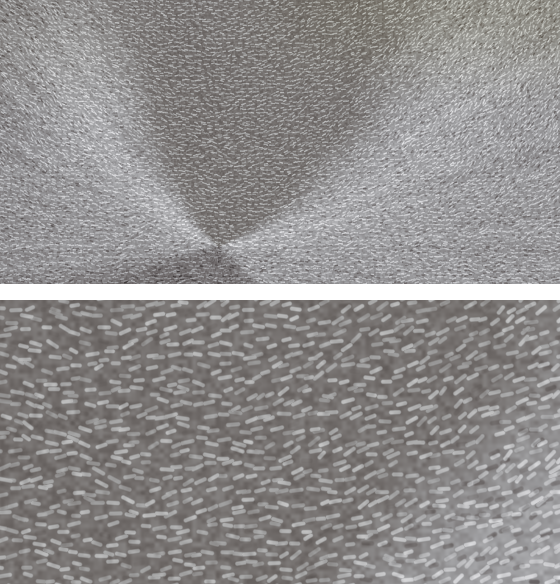
Top, the full canvas; bottom, a detail of the centre.
Write a WebGL 1 fragment shader that draws this texture.

```glsl
precision highp float;
// Embossed brushed metal: short bright dashes and sparse dark flecks, scattered
// by cellular noise and turned by a direction field, lie over a soft shading of
// dark and bright sectors that fan out from one low focal point.

uniform vec2 u_resolution;

// Lengths are in canvas heights, angles in radians.
const vec2 FOCUS = vec2(0.769, 0.130);
const float FAN_AXIS = 0.20;
const float FAN_HALF_ANGLE = 1.0;
const float FAN_NARROWING = 0.46;
const float DASH_CELL = 0.0145;
const float FLECK_CELL = 0.0175;
const float GRAIN_CELL = 0.0055;
const float DASH_CONTRAST = 0.27;
const float FLECK_CONTRAST = 0.17;
const float GRAIN_CONTRAST = 0.12;
const float DASH_MEAN = 0.27;
const float SIDE_TONE = 0.640;
const float FAN_TONE = 0.515;
const float LOWER_TONE = 0.500;
const vec3 WARM_SHADOW = vec3(0.016, -0.004, -0.012);
const vec3 OLIVE_TINT = vec3(0.008, 0.008, -0.020);
const vec3 COOL_TINT = vec3(-0.003, -0.002, 0.009);

float hash(vec2 p, float seed) {
  return fract(sin(dot(p, vec2(127.1, 311.7)) + seed * 74.7) * 43758.547);
}

float valueNoise(vec2 p) {
  vec2 cell = floor(p);
  vec2 f = fract(p);
  f = f * f * (3.0 - 2.0 * f);
  float low = mix(hash(cell, 9.0), hash(cell + vec2(1.0, 0.0), 9.0), f.x);
  float high = mix(hash(cell + vec2(0.0, 1.0), 9.0), hash(cell + 1.0, 9.0), f.x);
  return mix(low, high, f.y);
}

// Layered sines, roughly -1 to 1.
float waves(vec2 p) {
  return 0.5 * sin(p.x + 1.7 * sin(p.y * 0.8)) +
         0.3 * sin(p.y * 1.9 - p.x * 0.7 + 1.3) +
         0.2 * sin(p.x * 3.1 + p.y * 2.3);
}

// Level at the centre, leaning up to the left and to the right.
float strokeAngle(vec2 p) {
  vec2 d = p - FOCUS;
  return atan(d.x) * smoothstep(-0.1, 0.45, d.y) + 0.30 * waves(p * 32.0);
}

// One randomly placed capsule per cell; fill is the share of cells in use.
float strokes(vec2 p, float size, float halfLength, float radius, float fill, float seed) {
  vec2 home = floor(p / size);
  float soft = max(0.6 / u_resolution.y, 0.08 * size);
  float result = 0.0;
  for (int j = -1; j <= 1; j++) {
    for (int i = -1; i <= 1; i++) {
      vec2 cell = home + vec2(float(i), float(j));
      vec2 jitter = vec2(hash(cell, seed), hash(cell, seed + 1.0));
      vec2 center = (cell + 0.1 + 0.8 * jitter) * size;
      float turn = strokeAngle(center) + 0.7 * (hash(cell, seed + 2.0) - 0.5);
      vec2 along = vec2(cos(turn), sin(turn));
      float reach = halfLength * size * mix(0.55, 1.0, hash(cell, seed + 3.0));
      vec2 d = p - center;
      d -= along * clamp(dot(d, along), -reach, reach);
      float mask = 1.0 - smoothstep(-soft, soft, length(d) - radius * size);
      float strength = mix(0.5, 1.0, hash(cell, seed + 4.0));
      result = max(result, mask * strength * step(hash(cell, seed + 5.0), fill));
    }
  }
  return result;
}

void main() {
  vec2 p = gl_FragCoord.xy / u_resolution.y;
  vec2 d = p - FOCUS;
  float r = length(d);
  float fromUp = atan(d.x, d.y + 0.00001);
  float fromDown = atan(d.x, -d.y + 0.00001);

  // Sectors of light and shade
  float edge = abs(fromUp - FAN_AXIS) - FAN_HALF_ANGLE + FAN_NARROWING * r;
  edge += 0.05 * waves(p * 14.0);
  float fan = 1.0 - smoothstep(-0.20, 0.20, edge);
  float lower = smoothstep(-1.55, -1.15, fromDown) * (1.0 - smoothstep(0.6, 1.0, fromDown));
  float ridgeOffset = (edge - 0.28) / 0.26;
  float ridge = exp(-ridgeOffset * ridgeOffset - 1.1 * r);
  float tone = mix(SIDE_TONE, FAN_TONE, fan);
  tone = mix(tone, LOWER_TONE, lower) + 0.11 * ridge;
  tone -= 0.06 * smoothstep(0.7, 1.0, p.y) * (1.0 - fan);
  tone -= 0.04 * smoothstep(0.35, 0.0, p.x);
  tone += 0.012 * waves(p * 9.0);
  tone += 0.012 * (1.0 - fan) * (sin(fromUp * 67.0) + sin(fromUp * 41.0 + 2.0));

  // Embossed grain
  float dash = strokes(p, DASH_CELL, 0.44, 0.16, 0.94, 1.0);
  float fleck = strokes(p, FLECK_CELL, 0.30, 0.15, 0.48, 20.0) * (1.0 - 0.8 * fan);
  float grain = valueNoise(p / GRAIN_CELL) - 0.5;
  float shade = tone + DASH_CONTRAST * mix(0.82, 1.0, fan) * (dash - DASH_MEAN);
  shade += GRAIN_CONTRAST * grain - FLECK_CONTRAST * fleck;

  // Warm shadows, an olive upper right and cool sides
  vec3 color = vec3(shade) + WARM_SHADOW * (1.0 - smoothstep(0.38, 0.66, shade));
  color += OLIVE_TINT * smoothstep(0.6, 1.0, p.y) * smoothstep(0.7, 1.4, p.x);
  color += COOL_TINT * (1.0 - fan) * (1.0 - smoothstep(0.5, 0.9, p.y));
  gl_FragColor = vec4(clamp(color, 0.0, 1.0), 1.0);
}
```
